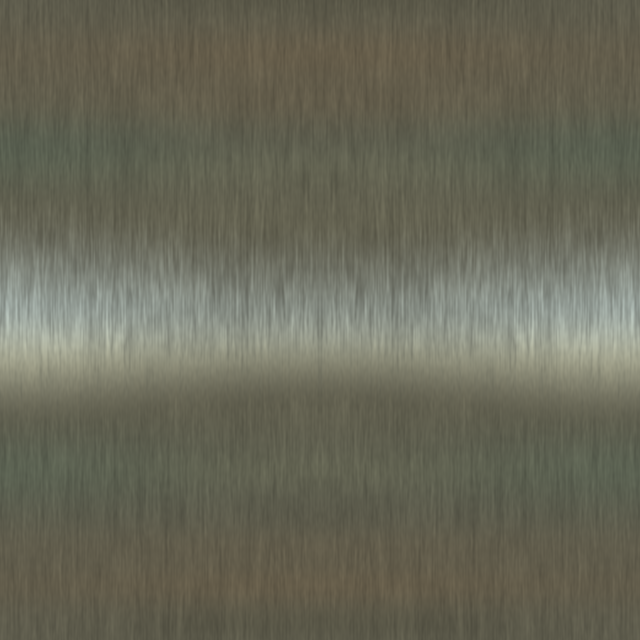
Reproduce this texture procedurally as a WebGL 2 fragment shader.

```glsl
#version 300 es
precision highp float;

uniform vec2 u_resolution;
out vec4 fragColor;

const vec3 OLIVE = vec3(0.368, 0.360, 0.300);
const vec3 COOL_SHEEN = vec3(0.590, 0.630, 0.606);
const vec3 WARM_SHEEN = vec3(0.635, 0.638, 0.552);
const vec3 BROWN_TINT = vec3(0.030, 0.004, -0.010);
const vec3 GREEN_TINT = vec3(-0.020, 0.006, 0.008);
const vec3 PALE_TINT = vec3(0.022, 0.022, 0.014);

vec2 hashGradient(vec2 cell) {
    vec3 p = fract(cell.xyx * vec3(0.1031, 0.1030, 0.0973));
    p += dot(p, p.yzx + 33.33);
    return fract((p.xx + p.yz) * p.zy) * 2.0 - 1.0;
}

float gradientNoise(vec2 p) {
    vec2 cell = floor(p);
    vec2 f = fract(p);
    vec2 w = f * f * f * (f * (f * 6.0 - 15.0) + 10.0);
    float a = dot(hashGradient(cell), f);
    float b = dot(hashGradient(cell + vec2(1, 0)), f - vec2(1, 0));
    float c = dot(hashGradient(cell + vec2(0, 1)), f - vec2(0, 1));
    float d = dot(hashGradient(cell + vec2(1, 1)), f - vec2(1, 1));
    return mix(mix(a, b, w.x), mix(c, d, w.x), w.y);
}

float bump(float value, float centre, float width) {
    float d = (value - centre) / width;
    return exp(-d * d);
}

// Layers of long vertical scratches, from broad to hair-thin
float brushedGrain(vec2 p) {
    float grain = 0.0;
    float across = 38.0;
    float along = 2.5;
    float weight = 0.35;
    for (int i = 0; i < 4; i++) {
        grain += weight * gradientNoise(vec2(across, along) * p + 17.3 * float(i));
        across *= 1.9;
        along *= 2.1;
        weight *= 1.35;
    }
    return grain;
}

// Bright horizontal reflection, wider and stronger toward the sides
float sheenProfile(float depth, float side) {
    float rise = smoothstep(0.34 - 0.035 * side, 0.535, depth);
    float fall = 1.0 - smoothstep(0.525, 0.635 + 0.035 * side, depth);
    return rise * fall * mix(0.84, 1.15, side);
}

// Faint tinted bands either side of the reflection
vec3 bodyColour(float depth, float side) {
    float brown = bump(depth, 0.085, 0.045) + 0.65 * bump(depth, 0.16, 0.04)
                + bump(depth, 0.915, 0.035) + 0.5 * bump(depth, 0.855, 0.03);
    float green = bump(depth, 0.235, 0.06) + bump(depth, 0.735, 0.065);
    float pale = bump(depth, 0.265, 0.03) + bump(depth, 0.735, 0.03)
               + bump(depth, 0.34, 0.05) + 0.6 * bump(depth, 0.65, 0.05);
    float shade = bump(depth, 0.0, 0.03) + bump(depth, 0.975, 0.03);
    vec3 colour = OLIVE + BROWN_TINT * brown * mix(1.0, 0.55, side);
    colour += GREEN_TINT * green * mix(0.4, 1.3, side);
    colour += PALE_TINT * pale * mix(1.0, 0.5, side);
    return colour - 0.022 * shade * (1.0 - side);
}

void main() {
    vec2 uv = gl_FragCoord.xy / u_resolution;
    float depth = 1.0 - uv.y;
    float fromAxis = abs(uv.x - 0.5);
    float side = smoothstep(0.04, 0.5, fromAxis);

    // Scratches mirror about the vertical axis
    float grain = brushedGrain(vec2(fromAxis, depth));
    float speckle = gradientNoise(vec2(fromAxis * 243.0, depth * 75.0));
    float broad = gradientNoise(vec2(fromAxis * 13.0, depth * 1.5) + 51.0);

    // Scratches ragged the edges of the reflection
    float sheen = sheenProfile(depth + 0.022 * grain, side);
    vec3 sheenColour = mix(COOL_SHEEN, WARM_SHEEN, smoothstep(0.47, 0.58, depth));
    vec3 colour = mix(bodyColour(depth, side), sheenColour, sheen);

    float contrast = mix(0.15, 0.24, sheen);
    colour *= 1.0 + contrast * grain + 0.07 * speckle + 0.035 * broad;
    fragColor = vec4(clamp(colour, 0.0, 1.0), 1.0);
}
```
